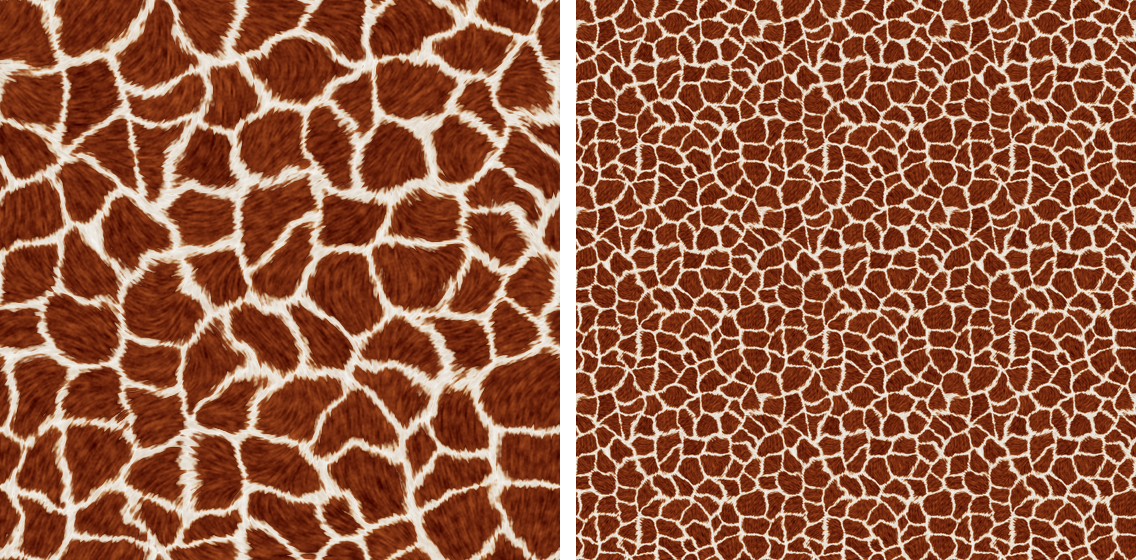
Left: one tile. Right: repeated 3 by 3.
A three.js fragment shader for this texture:

```glsl
// Tiling giraffe hide: rounded russet patches of short fur parted by pale, hairy seams.
varying vec2 vUv;

const float CELLS = 9.0;

float hash(vec2 p) {
  return fract(sin(dot(p, vec2(127.1, 311.7))) * 43758.5453);
}

// Integer cell wrapped to the period, so everything built on it tiles.
vec2 wrapCell(vec2 cell, float period) {
  return floor(mod(cell + 0.5, period));
}

// Value noise with a whole number of repeats across the canvas.
float noise(vec2 uv, float period, float seed) {
  vec2 p = uv * period;
  vec2 i = floor(p);
  vec2 f = p - i;
  f = f * f * (3.0 - 2.0 * f);
  vec2 lo = wrapCell(i, period) + seed;
  vec2 hi = wrapCell(i + 1.0, period) + seed;
  return mix(mix(hash(lo), hash(vec2(hi.x, lo.y)), f.x),
             mix(hash(vec2(lo.x, hi.y)), hash(hi), f.x), f.y);
}

vec2 noise2(vec2 uv, float period, float seed) {
  return vec2(noise(uv, period, seed), noise(uv, period, seed + 17.3)) - 0.5;
}

// Fine noise smeared along a slowly turning direction gives hair strands.
float furStrands(vec2 uv) {
  float angle = 0.8 + 5.0 * (noise(uv, 5.0, 3.7) - 0.5);
  vec2 dir = vec2(cos(angle), sin(angle));
  float sum = 0.0;
  for (int i = -4; i <= 4; i++) {
    sum += noise(uv + dir * float(i) * 0.0019, 256.0, 5.1);
  }
  return 0.5 + (sum / 9.0 - 0.5) * 2.3;
}

vec2 patchCentre(vec2 cell) {
  vec2 id = wrapCell(cell, CELLS);
  vec2 jitter = vec2(hash(id + 2.3), hash(id + 41.9));
  return cell + 0.5 + 0.8 * (jitter - 0.5);
}

// Distance to the patch border in cell units, with softened corners; z and y hold the patch id.
vec3 patchBorder(vec2 p) {
  vec2 base = floor(p);
  vec2 nearestCell = base;
  vec2 toNearest = vec2(0.0);
  float best = 100.0;
  for (int y = -1; y <= 1; y++) {
    for (int x = -1; x <= 1; x++) {
      vec2 cell = base + vec2(float(x), float(y));
      vec2 r = patchCentre(cell) - p;
      if (dot(r, r) < best) {
        best = dot(r, r);
        toNearest = r;
        nearestCell = cell;
      }
    }
  }
  float sum = 0.0;
  for (int y = -2; y <= 2; y++) {
    for (int x = -2; x <= 2; x++) {
      if (x == 0 && y == 0) continue;
      vec2 r = patchCentre(nearestCell + vec2(float(x), float(y))) - p;
      float d = dot(0.5 * (r + toNearest), normalize(r - toNearest));
      sum += exp2(-30.0 * d);
    }
  }
  return vec3(-log2(sum) / 30.0, wrapCell(nearestCell, CELLS));
}

void main() {
  // Irregular patch outlines
  vec2 warped = vUv + 0.055 * noise2(vUv, 11.0, 1.3)
                    + 0.020 * noise2(vUv, 27.0, 8.9);
  vec3 border = patchBorder(warped * CELLS);

  // Hairs fray the border and the seam width drifts
  float fur = furStrands(vUv);
  float clump = noise(vUv, 84.0, 6.1);
  float edge = border.x + 0.085 * (fur - 0.5)
             + 0.025 * (clump - 0.5)
             + 0.035 * (noise(vUv, 14.0, 4.2) - 0.5);

  // Russet fur inside the patches
  float tone = 0.5 + 0.85 * (fur - 0.5) + 0.35 * (clump - 0.5)
             + 0.25 * (noise(vUv, 19.0, 9.4) - 0.5)
             + 0.15 * (hash(border.yz + 7.7) - 0.5)
             + 0.25 * (noise(vUv, 256.0, 2.9) - 0.5);
  vec3 russet = mix(vec3(0.33, 0.075, 0.015), vec3(0.57, 0.245, 0.095), tone);

  // Cream seams with a tan rim
  vec3 cream = mix(vec3(0.84, 0.78, 0.70), vec3(0.95, 0.94, 0.92), 0.35 + 0.75 * fur);
  vec3 rim = mix(vec3(0.80, 0.57, 0.34), vec3(0.78, 0.63, 0.49), noise(vUv, 16.0, 3.3));
  vec3 color = mix(cream, rim, smoothstep(0.015, 0.075, edge));
  color = mix(color, russet, smoothstep(0.048, 0.105, edge));

  gl_FragColor = vec4(clamp(color, 0.0, 1.0), 1.0);
}
```
